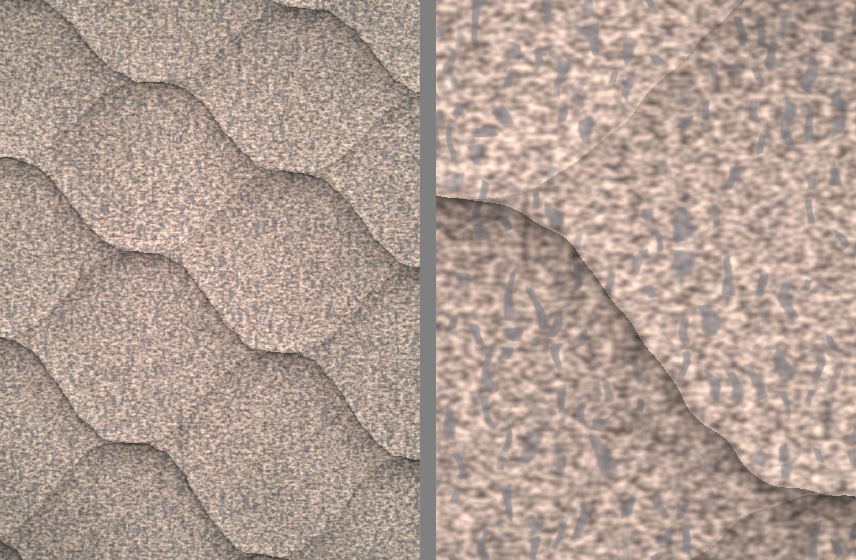
Left: the whole. Right: its middle third, enlarged.
Give the GLSL for this texture, as a Shadertoy shader.

```glsl
// Quilted plush fabric: puffed ogee cells between wavy seams, with a tufted two-tone pile.
#define COLUMN_WIDTH 0.345
#define ROW_HEIGHT 0.22
#define SEAM_WIDTH 0.0045
#define PUFF_WIDTH 0.034
#define TUFT_GRID vec2(50.0, 36.0)
#define PILE_CONTRAST 1.0
#define EXPOSURE 1.07
#define YARN_DARK vec3(0.46, 0.42, 0.40)
#define YARN_LIGHT vec3(0.86, 0.79, 0.735)
#define BACKING vec3(0.42, 0.44, 0.47)

const float TAU = 6.28318;

vec2 hash2(vec2 p) {
    vec3 h = fract(p.xyx * vec3(0.1031, 0.1030, 0.0973));
    h += dot(h, h.yzx + 33.33);
    return fract((h.xx + h.yz) * h.zy);
}

vec2 gradientAt(vec2 cell) {
    float angle = TAU * hash2(cell).x;
    return vec2(cos(angle), sin(angle));
}

float gradientNoise(vec2 p) {
    vec2 i = floor(p), f = fract(p);
    vec2 w = f * f * f * (f * (f * 6.0 - 15.0) + 10.0);
    vec2 e = vec2(1.0, 0.0);
    float low = mix(dot(gradientAt(i), f), dot(gradientAt(i + e), f - e), w.x);
    float high = mix(dot(gradientAt(i + e.yx), f - e.yx),
                     dot(gradientAt(i + e.xx), f - e.xx), w.x);
    return mix(low, high, w.y);
}

// Short upright gaps between tufts, where the backing shows through
float tuftGaps(vec2 p) {
    vec2 warp = vec2(gradientNoise(p * 34.0), gradientNoise(p * 34.0 + 19.0));
    vec2 q = p * TUFT_GRID + 0.8 * warp;
    q.y += 0.5 * mod(floor(q.x), 2.0) + hash2(vec2(floor(q.x), 5.0)).x * 0.4;
    vec2 cell = floor(q), random = hash2(cell + 40.0);
    vec2 f = fract(q) - 0.5;
    vec2 offset = (hash2(cell + 90.0) - 0.5) * vec2(0.4, 0.2);
    vec2 halfSize = vec2(0.11, 0.16 + 0.14 * random.y);
    vec2 box = max(abs(f - offset) - halfSize, 0.0);
    float upright = (1.0 - smoothstep(0.0, 0.16, length(box)))
                  * smoothstep(0.3, 0.8, random.x);
    float level = smoothstep(0.34, 0.5, abs(f.y)) * 0.35 * random.y;
    return max(upright, level);
}

// Light and dark flecks of the pile, wider than tall
float pileTone(vec2 p) {
    float ribs = gradientNoise(p * vec2(80.0, 125.0));
    float fibres = gradientNoise(p * vec2(150.0, 215.0) + 31.0);
    float clumps = gradientNoise(p * vec2(38.0, 30.0) + 67.0);
    return 0.5 + PILE_CONTRAST * (0.75 * ribs + 0.6 * fibres + 0.25 * clumps);
}

// Shade of one seam family; phase is whole on each seam, span is its spacing
float seamShade(float phase, float span, float lit, float shadow, float crease) {
    float above = fract(phase) * span;
    float below = span - above;
    float line = min(above, below) / SEAM_WIDTH;
    return lit * exp(-above / PUFF_WIDTH)
         - shadow * exp(-below / PUFF_WIDTH)
         - crease * exp(-line * line);
}

float quiltShade(vec2 p, float down) {
    // Slightly leaning lattice whose rows grow taller toward the bottom
    float u = (p.x + 0.063 * down - 0.03) / COLUMN_WIDTH;
    float v = -2.0 * (2.674 * down - 0.283 * down * down - 0.12 * p.x + 0.035);
    u += 0.025 * gradientNoise(p * 22.0 + 3.0);
    v += 0.04 * gradientNoise(p * 26.0 + 11.0);

    // Mirrored S-curves that lie flat where they meet
    float wave = u - sin(TAU * u) / TAU;
    float slope = ROW_HEIGHT / COLUMN_WIDTH * (1.0 - cos(TAU * u));
    float span = 2.0 * ROW_HEIGHT / sqrt(1.0 + slope * slope);
    float falling = seamShade(0.5 * (v + wave), span, 0.10, 0.25, 0.15);
    float rising = seamShade(0.5 * (v - wave), span, 0.03, 0.14, 0.04);
    return 1.0 + falling + rising;
}

void mainImage(out vec4 fragColor, in vec2 fragCoord) {
    vec2 p = fragCoord / iResolution.x;
    float down = iResolution.y / iResolution.x - p.y;

    // Pile
    vec3 color = mix(YARN_DARK, YARN_LIGHT, clamp(pileTone(p), -0.15, 1.15));
    color = mix(color, BACKING, 0.62 * tuftGaps(p));

    // Quilting
    color *= quiltShade(p, down);

    // Warm centre, cooler and darker margins, broad uneven nap
    vec2 fromCentre = (p - vec2(0.47, 0.68)) / vec2(0.62, 0.72);
    float glow = exp(-dot(fromCentre, fromCentre));
    color *= mix(vec3(0.89, 0.91, 0.89), vec3(1.08, 1.03, 1.02), glow);
    color *= 1.0 + 0.10 * gradientNoise(p * 3.5 + 8.0);
    color *= 1.0 - 0.12 * smoothstep(0.35, 0.0, length(p * vec2(0.7, 1.0)));

    fragColor = vec4(clamp(color * EXPOSURE, 0.0, 1.0), 1.0);
}
```
